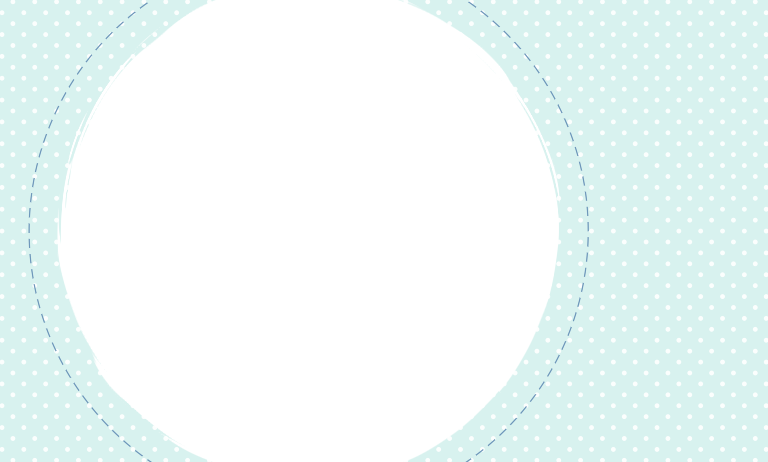
Write a WebGL 2 fragment shader that draws this background.

```glsl
#version 300 es
precision highp float;
// A pale mint ground with staggered white polka dots, a large white disc
// with dry-brush edges and a thin dashed ring around it. The bristle streaks
// are value noise in polar space, stretched along the rim.

uniform vec2 u_resolution;
out vec4 fragColor;

// All lengths are fractions of the canvas width.
const vec3 MINT = vec3(0.848, 0.949, 0.937);
const vec3 WHITE = vec3(1.0);
const vec3 DASH_BLUE = vec3(0.43, 0.59, 0.73);
const float DOT_PITCH = 0.02843;
const float DOT_RADIUS = 0.0031;
const float DOT_OPACITY = 0.9;
const vec2 DOT_ANCHOR = vec2(0.0026, 0.3007);
const vec2 CENTER = vec2(0.4019, 0.3005);
const float DISC_RADIUS = 0.3245;
const float BRISTLE_DEPTH = 0.0075;
const float BRISTLE_DENSITY = 330.0;
const float RING_RADIUS = 0.3640;
const float RING_HALF_WIDTH = 0.0008;
const float DASH_COUNT = 115.0;
const float DASH_FILL = 0.6;
const float DASH_PHASE = 0.2;
const float PI = 3.14159265;
const float SEAM_ANGLE = -0.7;

float hash(vec2 p) {
    vec3 q = fract(vec3(p.xyx) * 0.1031);
    q += dot(q, q.yzx + 33.33);
    return fract((q.x + q.y) * q.z);
}

float valueNoise(vec2 p) {
    vec2 cell = floor(p);
    vec2 f = fract(p);
    f = f * f * (3.0 - 2.0 * f);
    float low = mix(hash(cell), hash(cell + vec2(1, 0)), f.x);
    float high = mix(hash(cell + vec2(0, 1)), hash(cell + vec2(1, 1)), f.x);
    return mix(low, high, f.y);
}

// Coverage of a shape from its signed distance.
float fill(float dist, float pixel) {
    return 1.0 - smoothstep(-0.6 * pixel, 0.6 * pixel, dist);
}

// Distance to the nearest dot of two interleaved square grids.
float dotDistance(vec2 p) {
    vec2 q = (p - DOT_ANCHOR) / DOT_PITCH;
    vec2 a = fract(q + 0.5) - 0.5;
    vec2 b = fract(q) - 0.5;
    return min(length(a), length(b)) * DOT_PITCH - DOT_RADIUS;
}

// Dashes as small boxes wrapped around the ring.
float dashDistance(float radius, float angle) {
    float turn = angle / (2.0 * PI) * DASH_COUNT + DASH_PHASE;
    float dashLength = 2.0 * PI * RING_RADIUS / DASH_COUNT;
    float along = abs(fract(turn) - 0.5) - 0.5 * DASH_FILL;
    return max(along * dashLength, abs(radius - RING_RADIUS) - RING_HALF_WIDTH);
}

// How frayed the rim is: strong at the left and the upper right.
float fraying(float angle) {
    float left = smoothstep(1.75, 2.3, angle) * (1.0 - smoothstep(3.7, 4.4, angle));
    float right = smoothstep(-0.1, 0.25, angle) * (1.0 - smoothstep(0.9, 1.4, angle));
    return 0.12 + 0.88 * max(left, 0.8 * right);
}

// Rim pushed in and out by long, slightly spiralling bristle streaks.
float brushDistance(float radius, float angle) {
    float offset = radius - DISC_RADIUS;
    float spiral = offset * BRISTLE_DENSITY + 3.0 * angle;
    float streak = valueNoise(vec2(angle * 4.0, spiral) + 40.0) - 0.5;
    float wobble = valueNoise(vec2(angle * 6.0, 7.0)) - 0.5;
    return offset - BRISTLE_DEPTH * (2.0 * streak * fraying(angle) + 0.3 * wobble);
}

void main() {
    vec2 p = gl_FragCoord.xy / u_resolution.x;
    float pixel = 1.0 / u_resolution.x;
    vec2 fromCenter = p - CENTER;
    float radius = length(fromCenter);
    float angle = atan(fromCenter.y, fromCenter.x);
    // Move the angular seam to the smooth lower right rim.
    float rimAngle = angle < SEAM_ANGLE ? angle + 2.0 * PI : angle;

    // Dotted ground
    vec3 color = mix(MINT, WHITE, DOT_OPACITY * fill(dotDistance(p), pixel));

    // Dashed ring
    color = mix(color, DASH_BLUE, fill(dashDistance(radius, angle), pixel));

    // Brushed disc, softened more where the streaks are steep
    float brush = brushDistance(radius, rimAngle);
    float softness = clamp(fwidth(brush), pixel, 4.0 * pixel);
    color = mix(color, WHITE, fill(brush, softness));

    fragColor = vec4(color, 1.0);
}
```
